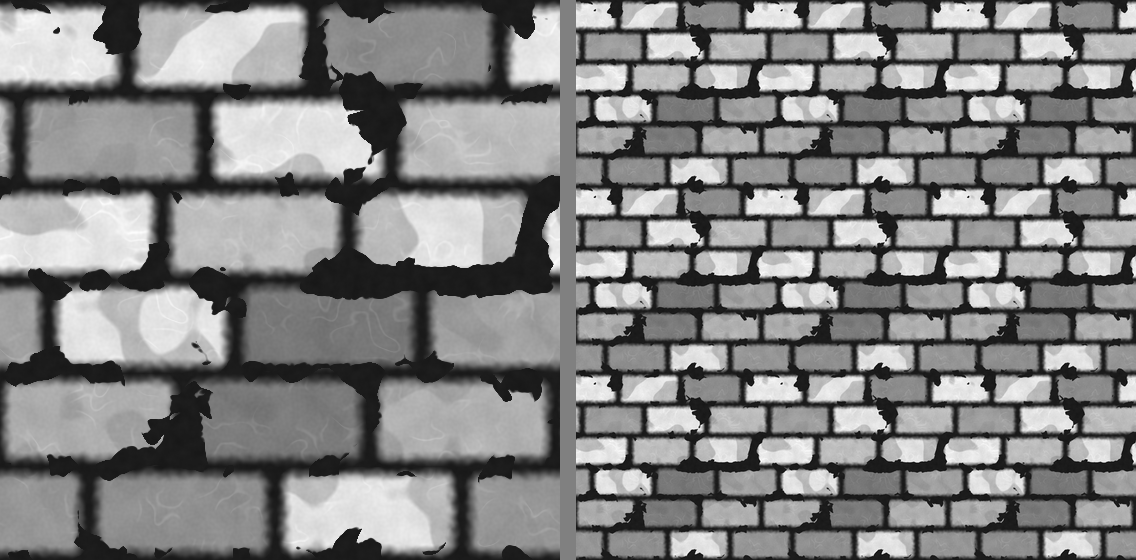
Left: one tile. Right: repeated 3 by 3.
Reproduce this texture map procedurally as a Shadertoy shader.

```glsl
// Tileable grey brick wall with soft edges, chipped corners and blotchy faces.

const vec2 BRICKS = vec2(3.0, 6.0);            // bricks across, rows up
const vec2 HALF_BRICK = vec2(0.928, 0.443);    // in row heights
const float MORTAR = 0.105;

// Sideways shift of each row, bottom to top, in brick lengths
const float ROW_SHIFT[6] = float[6](0.475, 0.98, 0.26, 0.867, 0.10, 0.68);

// Base tone of each brick, three per row, bottom to top
const float TONE[18] = float[18](
    0.56, 0.89, 0.59,
    0.48, 0.69, 0.68,
    0.89, 0.47, 0.63,
    0.74, 0.88, 0.90,
    0.62, 0.89, 0.73,
    0.89, 0.55, 0.90);

float hash(vec2 cell, float seed) {
    uvec2 c = uvec2(cell);
    uint h = c.x * 374761u + c.y * 668265u + uint(seed) * 97531u;
    h = (h ^ (h >> 13)) * 0x27d4eb2du;
    h = (h ^ (h >> 15)) * 0x85ebca6bu;
    h ^= h >> 16;
    return float(h & 65535u) / 65535.0;
}

float cornerSlope(vec2 cell, vec2 offset, float period, float seed) {
    float angle = 6.28319 * hash(mod(cell, period), seed);
    return dot(vec2(cos(angle), sin(angle)), offset);
}

// Gradient noise that wraps over the unit square, roughly -1 to 1
float noise(vec2 uv, float period, float seed) {
    vec2 p = uv * period;
    vec2 i = floor(p), f = p - i;
    vec2 w = f * f * f * (f * (f * 6.0 - 15.0) + 10.0);
    vec2 e = vec2(1.0, 0.0);
    float low = mix(cornerSlope(i, f, period, seed),
                    cornerSlope(i + e.xy, f - e.xy, period, seed), w.x);
    float high = mix(cornerSlope(i + e.yx, f - e.yx, period, seed),
                     cornerSlope(i + e.xx, f - e.xx, period, seed), w.x);
    return 1.4 * mix(low, high, w.y);
}

float fbm(vec2 uv, float period, float seed) {
    float sum = 0.0, gain = 0.55;
    for (int i = 0; i < 4; i++) {
        sum += gain * noise(uv, period, seed + float(i));
        period *= 2.0;
        gain *= 0.55;
    }
    return sum;
}

vec2 warp(vec2 uv, float period, float amount, float seed) {
    return uv + amount * vec2(noise(uv, period, seed), noise(uv, period, seed + 1.0));
}

float roundBox(vec2 p, vec2 halfSize, float radius) {
    vec2 q = abs(p) - halfSize + radius;
    return length(max(q, 0.0)) + min(max(q.x, q.y), 0.0) - radius;
}

// How far broken edges reach into a brick; negative where the edge is whole
float chipDepth(vec2 uv) {
    vec2 bent = warp(uv, 30.0, 0.008, 11.0);
    float flake = smoothstep(0.20, 0.27, noise(bent, 13.0, 21.0));
    float deep = smoothstep(0.24, 0.50, noise(bent, 7.0, 31.0));
    float jag = abs(noise(uv, 28.0, 41.0)) + 0.5 * abs(noise(uv, 61.0, 42.0));
    return -0.13 + 0.15 * flake + 0.25 * deep + 0.07 * jag;
}

// Clouds, pale veins and darker stains on one brick
float brickFace(vec2 uv, float tone, float seed) {
    vec2 local = uv + vec2(hash(vec2(seed, 1.0), 3.0), hash(vec2(seed, 2.0), 4.0));
    float bright = smoothstep(0.55, 0.9, tone);
    float cloud = fbm(local, 16.0, 51.0);
    vec2 bent = warp(local, 20.0, 0.016, 61.0);
    float vein = 1.0 - smoothstep(0.0, 0.16, abs(noise(bent, 26.0, 71.0)));
    vein *= smoothstep(-0.1, 0.4, noise(local, 12.0, 72.0));
    float stain = smoothstep(0.16, 0.27, noise(warp(local, 14.0, 0.01, 81.0), 9.0, 91.0));
    float grain = noise(uv, 150.0, 95.0);
    float face = tone + mix(0.045, 0.075, bright) * cloud + 0.05 * vein + 0.015 * grain;
    return face - stain * mix(0.015, 0.16, bright);
}

void mainImage(out vec4 fragColor, in vec2 fragCoord) {
    vec2 uv = fragCoord / iResolution.xy;
    float pixel = BRICKS.y / iResolution.y;

    // Brick under this point, in units of one row height
    vec2 grid = uv * BRICKS;
    int row = int(mod(floor(grid.y), BRICKS.y));
    grid.x -= ROW_SHIFT[row];
    int column = int(mod(floor(grid.x), BRICKS.x));
    int brick = row * 3 + column;
    vec2 p = (fract(grid) - 0.5) * vec2(2.0, 1.0);

    // Soft, slightly ragged outline
    float ragged = 0.018 * noise(uv, 24.0, 5.0) + 0.022 * noise(uv, 64.0, 6.0);
    float edge = roundBox(p, HALF_BRICK, 0.13) + ragged;
    float body = 1.0 - smoothstep(-0.115, 0.06, edge);

    // Hard-edged chips, deepest at the corners
    float inset = -roundBox(p, HALF_BRICK, 0.28);
    float chip = 1.0 - smoothstep(-pixel, pixel, inset - chipDepth(uv));

    float mortar = MORTAR + 0.025 * fbm(uv, 40.0, 101.0);
    float face = brickFace(uv, TONE[brick], float(brick));
    float shade = mix(mix(mortar, face, body), mortar, chip);
    fragColor = vec4(vec3(clamp(shade, 0.0, 1.0)), 1.0);
}
```
